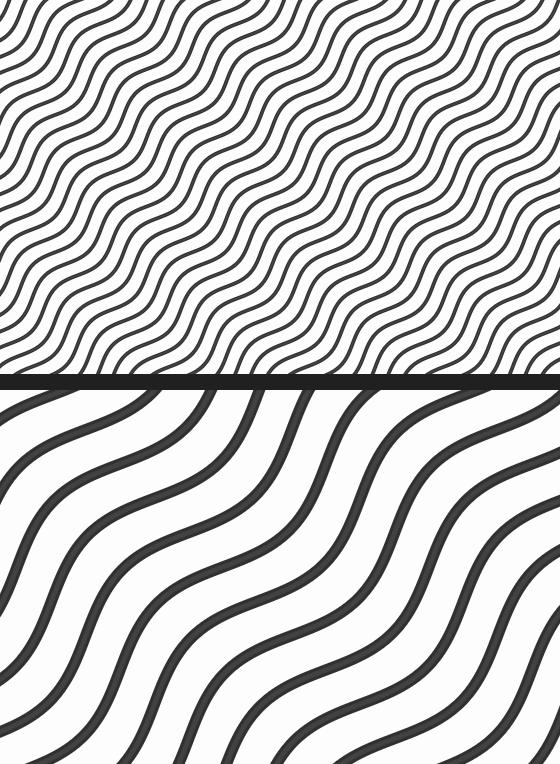
Top: the whole. Bottom: its middle third, enlarged.
Reproduce this pattern procedurally as a Shadertoy shader.

```glsl
const float TAU = 6.2831853;

// Lengths are fractions of the canvas height
const float WAVELENGTH = 0.2596;              // along a stripe
const float SPACING = WAVELENGTH / 12.0 * 2.0; // between stripes
const float STRIPE_WIDTH = 0.0101;
const float MAX_SLOPE = 0.45;                 // steepest lean off the diagonal
const vec2 OFFSET = vec2(0.2044, 0.0038);     // phase along and across
const vec3 PAPER = vec3(0.992);
const vec3 INK_EDGE = vec3(0.19);
const vec3 INK_CORE = vec3(0.26);

// Distance to the centre line of the nearest wavy stripe
float stripeDistance(vec2 p) {
    float phase = TAU * p.x / WAVELENGTH;
    float amplitude = MAX_SLOPE * WAVELENGTH / TAU;
    float across = p.y + amplitude * sin(phase);
    float folded = across - SPACING * round(across / SPACING);
    float slope = MAX_SLOPE * cos(phase);
    return abs(folded) * inversesqrt(1.0 + slope * slope);
}

void mainImage(out vec4 fragColor, in vec2 fragCoord) {
    float pixel = 1.0 / iResolution.y;
    vec2 uv = fragCoord * pixel;

    // Turn to the rising diagonal: x along the stripes, y across them
    vec2 diagonal = vec2(uv.x + uv.y, uv.x - uv.y) * sqrt(0.5) - OFFSET;
    float dist = stripeDistance(diagonal);

    // Ink is slightly lighter along its core
    float halfWidth = 0.5 * STRIPE_WIDTH;
    vec3 ink = mix(INK_CORE, INK_EDGE, smoothstep(0.25, 0.6, dist / halfWidth));

    float coverage = clamp(0.5 + (halfWidth - dist) / pixel, 0.0, 1.0);
    fragColor = vec4(mix(PAPER, ink, coverage), 1.0);
}
```
